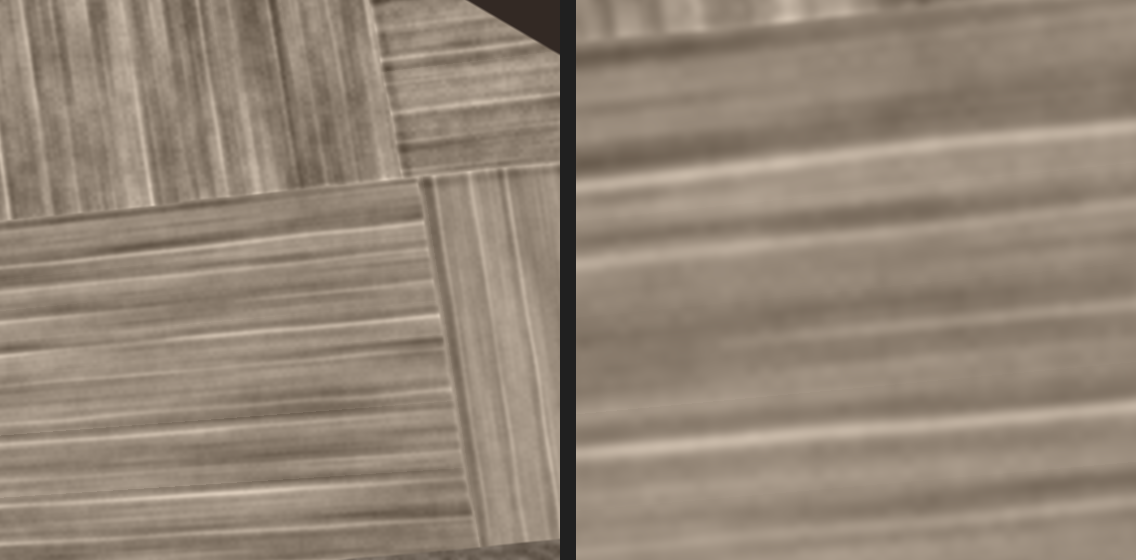
Left: the whole. Right: its middle third, enlarged.
Give the GLSL for this texture, as a three.js fragment shader.

```glsl
// Weathered board made of four carved panels whose grooves alternate in direction.
// Each panel has slanted across/along coordinates, stretched noise for its grain and
// hashed ridges with a shadow on one side; seams, a lower rim and a dark corner follow.

varying vec2 vUv;

const vec3 WOOD = vec3(0.588, 0.533, 0.473);
const vec3 RIM = vec3(0.43, 0.385, 0.34);
const vec3 CORNER = vec3(0.20, 0.16, 0.14);
const float SOFT = 0.003;

float hash(vec2 p) {
  vec3 q = fract(vec3(p.xyx) * 0.1031);
  q += dot(q, q.yzx + 33.33);
  return fract((q.x + q.y) * q.z);
}

float noise(vec2 p) {
  vec2 i = floor(p);
  vec2 f = fract(p);
  f = f * f * (3.0 - 2.0 * f);
  float low = mix(hash(i), hash(i + vec2(1.0, 0.0)), f.x);
  float high = mix(hash(i + vec2(0.0, 1.0)), hash(i + vec2(1.0, 1.0)), f.x);
  return mix(low, high, f.y);
}

// Noise centred on zero
float signedNoise(vec2 p) {
  return noise(p) - 0.5;
}

float bump(float d, float width) {
  return exp(-d * d / (width * width));
}

float side(float d) {
  return smoothstep(-SOFT, SOFT, d);
}

// One raised ridge per cell, lit on top and shaded toward shadeSide
float ridges(float across, float along, float count, float shadeSide, float seed) {
  float cell = floor(across * count);
  float centre = 0.3 + 0.4 * hash(vec2(cell, seed));
  float strength = 0.35 + 0.65 * hash(vec2(cell, seed + 7.0));
  float wobble = 0.003 * signedNoise(vec2(along * 9.0, cell + seed));
  float d = (fract(across * count) - centre) / count + wobble;
  float wear = smoothstep(0.1, 0.6, noise(vec2(along * 3.5 + cell * 5.3, cell + seed)));
  float light = 0.17 * bump(d, 0.0048);
  float shade = 0.11 * bump(d - shadeSide * 0.012, 0.008);
  return strength * (0.3 + 0.7 * wear) * (light - shade);
}

// Grain streaks that stretch along the grooves
float streaks(float across, float along, float seed) {
  float broad = signedNoise(vec2(across * 24.0 + seed, along * 2.5));
  float medium = signedNoise(vec2(across * 62.0 + seed, along * 3.5 + 4.0));
  float fine = signedNoise(vec2(across * 135.0 + seed, along * 8.0));
  return 0.13 * broad + 0.14 * medium + 0.07 * fine;
}

float panel(float across, float along, float count, float shadeSide, float seed) {
  return streaks(across, along, seed) + ridges(across, along, count, shadeSide, seed);
}

// Light lip at the line, dark gap beside it
float seam(float d, float light, float dark) {
  return light * bump(d, 0.005) - dark * bump(d - 0.013, 0.009);
}

void main() {
  // Height is measured downward from the top edge
  vec2 p = vec2(vUv.x, 1.0 - vUv.y);
  float waver = 0.004 * signedNoise(p * 14.0);

  // Signed distances to the panel borders
  float below = p.y - (0.395 - 0.106 * p.x) + waver;
  float upperRight = p.x - (0.660 + 0.180 * p.y) + waver;
  float lowerRight = p.x - (0.692 + 0.165 * p.y) + waver;
  float rim = p.y - (1.061 - 0.099 * p.x) + waver;

  // Groove coordinates, fanned slightly in the two large panels
  float acrossTopLeft = p.x - (0.14 + 0.06 * p.x) * p.y;
  float acrossTopRight = p.y + 0.12 * p.x;
  float acrossMain = (p.y + 0.157 * p.x) / (1.0 + 0.104 * p.x);
  float acrossLowRight = p.x - 0.155 * p.y;

  float topLeft = 1.25 * panel(acrossTopLeft, p.y, 16.0, 1.0, 3.0) - 0.03;
  float topRight = panel(acrossTopRight, p.x, 19.0, 1.0, 11.0) - 0.03;
  float mainPanel = panel(acrossMain, p.x, 18.0, -1.0, 23.0) + 0.035 * (p.y - 0.6);
  float lowRight = 0.8 * panel(acrossLowRight, p.y, 17.0, -1.0, 37.0) + 0.02;

  float top = mix(topLeft, topRight, side(upperRight));
  float bottom = mix(mainPanel, lowRight, side(lowerRight));
  float tone = mix(top, bottom, side(below));

  // Seams between panels
  float lipFade = mix(0.05, 0.13, smoothstep(0.3, 0.7, p.x));
  tone += seam(below, lipFade, 0.08);
  tone += seam(upperRight, 0.13, 0.09) * side(-below);
  tone += seam(lowerRight, 0.07, 0.08) * side(below);

  // Blotches, small scuffs and fine pores
  float blotch = signedNoise(p * 11.0);
  float scuff = signedNoise(p * vec2(48.0, 40.0) + 9.0);
  float pores = signedNoise(p * 130.0);
  float roughness = mix(1.5, 0.8, side(below));
  tone += roughness * (0.05 * blotch + 0.05 * scuff + 0.035 * pores);

  vec3 color = WOOD + tone * vec3(1.0, 0.98, 0.95);

  // Darker lower rim
  vec3 rimColor = RIM + 0.14 * signedNoise(p * vec2(45.0, 90.0)) + 0.06 * pores;
  color = mix(color, rimColor, side(rim));

  // Smooth dark corner at the upper right
  float corner = (0.586 * (p.x - 0.833) - p.y) / length(vec2(0.586, 1.0));
  color = mix(color, CORNER, side(corner));

  gl_FragColor = vec4(color, 1.0);
}
```
